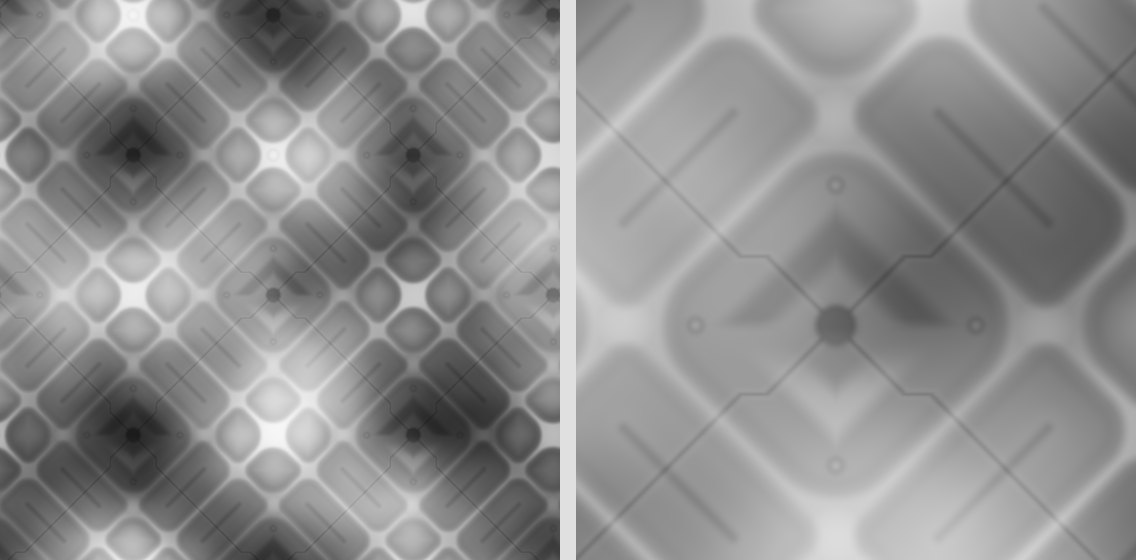
Left, the full canvas; right, a detail of the centre.
A Shadertoy shader for this texture map:

```glsl
// Grey height map of diagonal armour plates: recessed diamonds, slotted pads and bright star junctions.
#define TILES 2.0          // repeats across and down
#define ORIGIN vec2(0.488, 0.473)
#define BASE_TONE 0.51
#define GAP 0.009          // half width of the grooves between pads
#define GROOVE_LIGHT 0.13
#define STAR_LIGHT 0.22
#define RECESS_IN 0.078
#define RECESS_OUT 0.135
#define RIVET_OFFSET 0.236
#define CLOUD_AMOUNT 0.58
#define SEAM_JOG 0.044

float hash(vec2 p) {
    return fract(sin(dot(p, vec2(127.1, 311.7))) * 43758.5453);
}

// Gradient noise that wraps after the given period
float gradientCorner(vec2 id, vec2 offset, float period) {
    float angle = 6.2832 * hash(mod(id, period) + period * 1.7);
    return dot(vec2(cos(angle), sin(angle)), offset);
}

float gradientNoise(vec2 p, float period) {
    vec2 i = floor(p), f = p - i;
    vec2 w = f * f * f * (f * (f * 6.0 - 15.0) + 10.0);
    vec2 e = vec2(1.0, 0.0);
    float low = mix(gradientCorner(i, f, period), gradientCorner(i + e, f - e, period), w.x);
    float high = mix(gradientCorner(i + e.yx, f - e.yx, period), gradientCorner(i + 1.0, f - 1.0, period), w.x);
    return mix(low, high, w.y);
}

float bell(float x, float width) {
    return exp(-x * x / (width * width));
}

float roundedBox(vec2 p, vec2 halfSize, float radius) {
    vec2 q = abs(p) - halfSize + radius;
    return min(max(q.x, q.y), 0.0) + length(max(q, 0.0)) - radius;
}

// Shallow ring with a paler core
float rivet(float r, float radius, float px) {
    return 0.02 * bell(r, radius * 0.6) - 0.05 * bell(r - radius, 0.005 + px);
}

void mainImage(out vec4 fragColor, in vec2 fragCoord) {
    vec2 canvas = fragCoord / iResolution.xy;
    vec2 p = (canvas - ORIGIN) * TILES;
    float px = 1.4142 * TILES / iResolution.y;

    // Diagonal lattice: a diamond at each cell centre, a star at each corner
    vec2 uv = vec2(p.x + p.y, p.x - p.y);
    vec2 cell = floor(uv + 0.5);
    vec2 f = uv - cell;
    vec2 a = abs(f);
    float hi = max(a.x, a.y), lo = min(a.x, a.y);
    vec2 upright = vec2(f.x + f.y, f.x - f.y) * 0.7071;
    float centreDist = length(f);
    float starDist = length(0.5 - a);

    // Clouded tone over the whole sheet
    float clouds = gradientNoise(canvas * 3.0, 3.0)
                 + 0.3 * gradientNoise(canvas * 6.0, 6.0)
                 + 0.12 * gradientNoise(canvas * 14.0, 14.0);
    float tone = BASE_TONE + CLOUD_AMOUNT * clouds;

    // Pad outlines: central diamond, long slotted pad or corner lobe
    float pad, detail = 0.0;
    if (hi < 0.25) {
        pad = roundedBox(f, vec2(0.25 - GAP), 0.12);
    } else if (lo < 0.25) {
        vec2 q = vec2(hi - 0.375, lo);
        pad = roundedBox(q, vec2(0.125, 0.25) - GAP, q.x > 0.0 ? 0.075 : 0.045);
        float slot = length(vec2(q.x, max(lo - 0.13, 0.0)));
        detail += 0.025 * bell(slot, 0.03) - 0.075 * bell(slot, 0.009 + px);
    } else {
        vec2 q = vec2(hi, lo) - 0.375;
        pad = roundedBox(q, vec2(0.122 - GAP), q.x * q.y > 0.0 ? 0.108 : 0.05);
        detail += 0.08 * smoothstep(0.02, 0.1, -pad);
    }
    float inside = 1.0 - smoothstep(-0.012, 0.011 + px, pad);
    detail += 0.04 * (hash(floor(uv * 2.0 + 0.5)) - 0.5);
    detail -= 0.025 * bell(pad + 0.024, 0.014);
    tone += inside * detail;

    // Light grooves, strong between cells and faint around the diamonds
    float node = bell(length(a - 0.25), 0.07);
    float strength = max(node, mix(0.6, 1.0, smoothstep(0.27, 0.48, hi)));
    float starGlow = bell(starDist, 0.17);
    tone += (1.0 - inside) * (GROOVE_LIGHT * strength + STAR_LIGHT * starGlow);
    tone += 0.035 * strength * bell(min(pad, 0.0), 0.028) + 0.12 * bell(starDist, 0.25);

    // Square recess: shaded upper faces, lit lower faces
    float face = smoothstep(RECESS_IN - 0.02, RECESS_IN + 0.02, hi)
               * (1.0 - smoothstep(RECESS_OUT - 0.02, RECESS_OUT + 0.02, hi));
    float upper = smoothstep(-0.015, 0.015, upright.y);
    float lower = smoothstep(0.02, 0.13, -upright.y);
    tone += face * (0.12 * lower - 0.09 * upper);
    tone -= 0.2 * bell(centreDist, 0.24);

    // Central bore with a soft rim
    float bore = 1.0 - smoothstep(0.025, 0.039 + px, centreDist);
    tone -= bore * (0.15 - 0.05 * smoothstep(0.0, 0.03, -upright.y));
    tone -= 0.03 * bell(centreDist - 0.035, 0.008);

    // Rivets around each diamond, and in some of the stars
    vec2 q = abs(upright);
    vec2 axis = vec2(max(q.x, q.y) - RIVET_OFFSET, min(q.x, q.y));
    tone += rivet(length(axis), 0.011, px);
    if (hash(floor(uv) + 4.0) > 0.4) tone += 1.6 * rivet(starDist, 0.027, px);

    // Thin seams along the lattice, stepping sideways near each diamond
    if (mod(cell.x + cell.y, 2.0) > 0.5) q = q.yx;
    float jog = clamp(q.x + q.y - 0.232, 0.0, SEAM_JOG);
    float seam = abs(q.x - q.y - jog) * 0.7071;
    tone += (1.0 - bore) * (0.012 * bell(seam - 0.009, 0.006) - 0.06 * bell(seam, 0.004 + 0.3 * px));

    // Soft shoulder keeps the darkest recesses and brightest stars in range
    tone = 0.52 + 0.5 * tanh((tone - 0.52) / 0.5);
    fragColor = vec4(vec3(clamp(tone, 0.0, 1.0)), 1.0);
}
```
